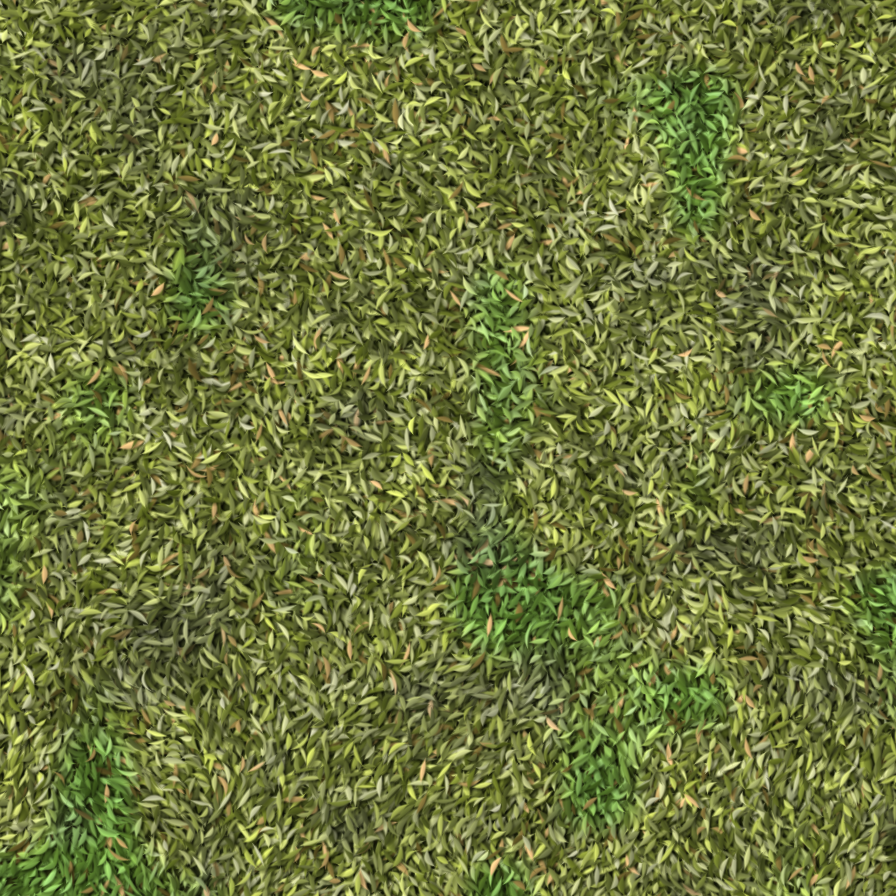
Reproduce this texture procedurally as a WebGL 2 fragment shader.

```glsl
#version 300 es
precision highp float;
// Short, tangled lawn grass seen from above, with sunlit blades and dark gaps.
uniform vec2 u_resolution;
out vec4 fragColor;

vec4 hash4(vec2 p) {
    return fract(sin(dot(p, vec2(127.1, 311.7)) + vec4(0.0, 1.7, 3.9, 5.3)) * 43758.5);
}

float valueNoise(vec2 p) {
    vec2 i = floor(p), f = fract(p);
    f = f * f * (3.0 - 2.0 * f);
    return mix(mix(hash4(i).x, hash4(i + vec2(1, 0)).x, f.x),
               mix(hash4(i + vec2(0, 1)).x, hash4(i + vec2(1, 1)).x, f.x), f.y);
}

// Tone from deep shade to dry straw
vec3 grassRamp(float tone) {
    vec3 low = mix(vec3(0.16, 0.19, 0.05), vec3(0.44, 0.48, 0.25), min(2.0 * tone, 1.0));
    return mix(low, vec3(0.78, 0.81, 0.58), max(2.0 * tone - 1.0, 0.0));
}

void main() {
    vec2 uv = gl_FragCoord.xy / u_resolution.y;

    // Broad patches: lean of the blades, lush green, thin turf
    float lean = 1.5 + 2.4 * (valueNoise(uv * 6.0 + 3.0) - 0.5);
    float spread = mix(2.0, 3.0, smoothstep(0.1, 0.6, uv.y));
    float lush = smoothstep(0.55, 0.9, valueNoise(uv * 9.0 + 21.0));
    float thin = valueNoise(uv * 13.0 + 47.0);

    vec3 color = vec3(0.20, 0.23, 0.08);

    // Layers of scattered blades, painted from the ground up
    for (int layer = 0; layer < 9; layer++) {
        float level = float(layer);
        vec2 q = uv * mix(46.0, 64.0, fract(level * 0.618)) + level * vec2(19.3, 7.7);
        for (int j = -1; j <= 1; j++) {
            for (int i = -1; i <= 1; i++) {
                vec2 cell = floor(q) + vec2(i, j);
                vec4 place = hash4(cell + level * 3.1);
                vec4 look = hash4(cell + level * 5.3 + 57.3);

                // Blade frame: x across, y along, slightly bent
                vec2 d = q - cell - place.xy;
                float angle = lean + spread * (place.z - 0.5);
                vec2 dir = vec2(cos(angle), sin(angle));
                float along = dot(d, dir) / mix(0.4, 0.85, place.w);
                float bend = 0.4 * (look.x - 0.5) * (along * along - 0.3);
                float across = dot(d, vec2(dir.y, -dir.x)) + bend;
                float width = mix(0.11, 0.21, look.y) * (1.0 - along * along);

                // Soft shadow on the blades beneath
                float shadow = 1.0 - smoothstep(-0.1, 0.2, abs(across - 0.13) - width);
                color *= 1.0 - shadow * vec3(0.31, 0.30, 0.38);

                // Blade colour: yellow-green to grey-green, some lush or brown
                vec3 tint = mix(vec3(1.04, 1.06, 0.66), vec3(1.0, 0.97, 1.13), look.w);
                tint = mix(tint, vec3(0.72, 1.0, 0.68), lush * 0.8);
                tint = mix(tint, vec3(1.13, 0.90, 0.85), step(0.94, fract(look.w * 7.0 + look.x)));
                float tone = 0.2 + 0.85 * look.z + 0.2 * (thin - 0.5);
                vec3 blade = grassRamp(tone) * tint;
                blade *= 1.0 - 0.9 * clamp(across, -0.2, 0.2);

                float cover = 1.0 - smoothstep(-0.1, 0.1, abs(across) - width);
                color = mix(color, blade, cover);
            }
        }
    }

    // Uneven light, greyer where the turf is thin
    float grey = dot(color, vec3(0.3, 0.55, 0.15));
    color = mix(color, vec3(grey), 0.3 * smoothstep(0.4, 0.0, thin));
    color *= 0.92 + 0.2 * valueNoise(uv * 24.0 + 80.0);
    fragColor = vec4(color, 1.0);
}
```
